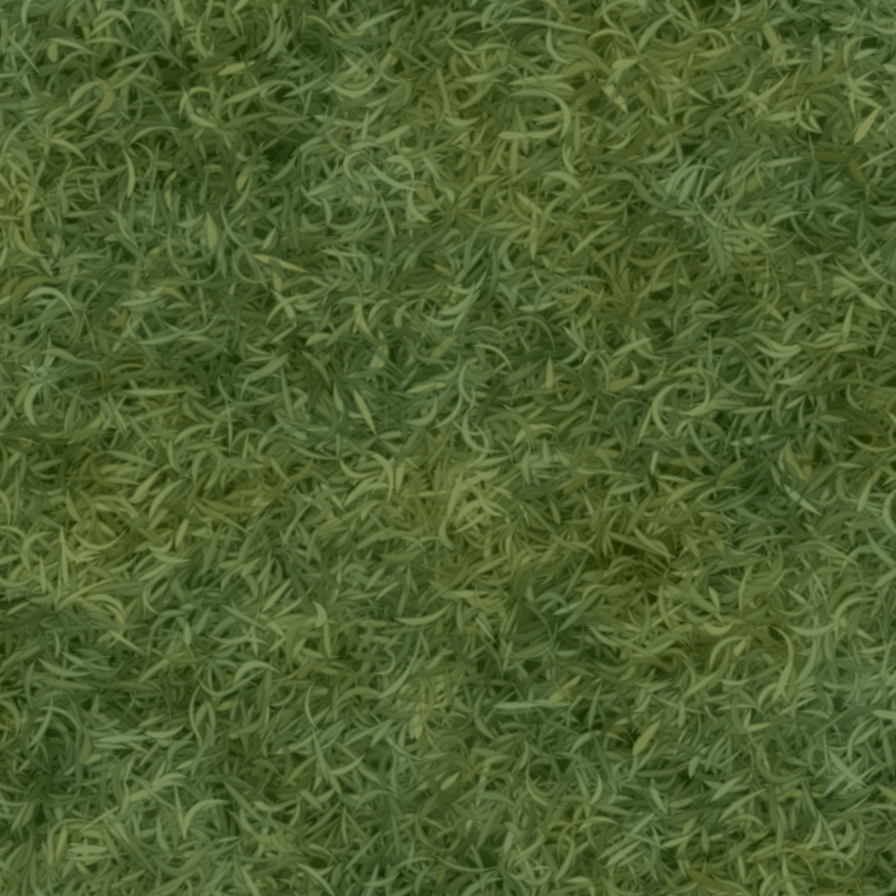
Reproduce this texture procedurally as a Shadertoy shader.

```glsl
// Draws a soft, overgrown lawn: short thin grass blades layered over dark gaps.

#define LAYERS 16          // sheets of blades, painted from bottom to top
#define DENSITY 25.0       // blades per canvas height in each sheet
#define HALF_WIDTH 0.082   // blade half width, in cells
#define SOFTNESS 0.072     // edge blur, in cells
#define BEND 0.75          // strongest curl of a blade
#define SHADOW 0.28        // darkening around each blade
#define TINT 0.45          // strength of the warm and cool patches
#define GAP_TONE 0.08      // brightness of the ground between blades
#define SPREAD 0.60        // brightness spread from blade to blade
#define SWELL 0.15         // brightness spread of the large patches
#define CLUMP 0.19         // brightness spread of the small tufts
#define GAIN 1.28          // overall contrast

const vec3 DARK_GREEN = vec3(0.145, 0.215, 0.045);
const vec3 PALE_GREEN = vec3(0.425, 0.495, 0.295);
const vec3 WARM_SHIFT = vec3(0.050, 0.012, -0.045);

vec4 hash4(vec3 p) {
    vec4 q = fract(p.xyzx * vec4(0.1031, 0.1030, 0.0973, 0.1099));
    q += dot(q, q.wzxy + 33.33);
    return fract((q.xxyz + q.yzzw) * q.zywx);
}

// Broad, irregular swells from layered sines, about -1 to 1
float patches(vec2 p) {
    float sum = 0.0;
    float weight = 0.5;
    for (int i = 0; i < 4; i++) {
        sum += weight * sin(p.x + 1.7 * sin(p.y * 0.8 + 0.6)) * cos(p.y + 1.3 * sin(p.x * 0.7));
        p = mat2(1.28, 1.06, -1.06, 1.28) * p + 2.7;
        weight *= 0.85;
    }
    return sum;
}

// x: signed distance to a curved, tapered blade; y: position across it
vec2 bladeShape(vec2 p, float angle, float halfLength, float bend, float halfWidth) {
    float c = cos(angle);
    float s = sin(angle);
    p = vec2(c * p.x + s * p.y, c * p.y - s * p.x);
    float along = p.x / halfLength;
    float a2 = along * along;
    float across = p.y - bend * halfLength * (a2 - 0.4);
    float slope = 2.0 * bend * along;
    across *= inversesqrt(1.0 + slope * slope);
    float width = halfWidth * (1.0 - 0.4 * along * (1.0 - a2) - a2 * (0.4 + 0.6 * a2));
    return vec2(abs(across) - width, across / halfWidth);
}

// Paints one sheet of blades over paint = (tone, warmth)
vec2 paintSheet(vec2 paint, vec2 uv, float sheet) {
    float height = sheet / float(LAYERS);
    vec2 offset = hash4(vec3(sheet, 7.0, 3.0)).xy * 19.0;
    vec2 p = uv * DENSITY + offset;
    vec2 home = floor(p);

    for (int j = -1; j <= 1; j++)
    for (int i = -1; i <= 1; i++) {
        vec2 cell = home + vec2(i, j);
        vec4 place = hash4(vec3(cell, sheet + 1.0));
        vec4 look = hash4(vec3(cell, sheet + 51.0));
        vec2 root = cell + place.xy;

        // Every direction occurs, with a patchy lean shared by all sheets
        vec2 site = (root - offset) / DENSITY;
        float turn = 2.0 * place.z - 1.0;
        float lean = 0.5 + 0.7 * patches(site * 11.0);
        float angle = lean + 1.57 * turn * sqrt(abs(turn));
        float broad = smoothstep(0.95, 0.99, look.z);
        float halfWidth = HALF_WIDTH * (0.6 + 0.7 * look.w + 0.5 * broad);
        float halfLength = mix(0.34, 0.86, place.w);
        float curl = 2.0 * look.x - 1.0;
        float bend = BEND * curl * abs(curl);
        vec2 blade = bladeShape(p - root, angle, halfLength, bend, halfWidth);

        // Soft shadow, then the blade with one side lit
        paint.x *= 1.0 - SHADOW * smoothstep(0.11, -0.04, blade.x);
        float tone = 0.37 + 0.46 * height + SPREAD * (look.y - 0.5) + 0.10 * broad;
        tone += 0.05 * clamp(blade.y, -1.0, 1.0) + CLUMP * patches(site * 30.0);
        float warmth = 0.8 * (look.z - 0.5) + 0.9 * broad;
        float cover = smoothstep(SOFTNESS, -SOFTNESS, blade.x);
        paint = mix(paint, vec2(tone, warmth), cover * 0.95);
    }
    return paint;
}

void mainImage(out vec4 fragColor, in vec2 fragCoord) {
    vec2 uv = fragCoord / iResolution.y;

    // Ground and grass
    vec2 paint = vec2(GAP_TONE, 0.0);
    for (int i = 0; i < LAYERS; i++) {
        paint = paintSheet(paint, uv, float(i));
    }

    // Large patches of light and hue
    float tone = paint.x + SWELL * patches(uv * 11.0 + 4.0);
    tone = 0.50 + GAIN * (tone - 0.48);
    float warmth = paint.y + 0.9 * patches(uv * 7.0 + 11.0);
    vec3 color = mix(DARK_GREEN, PALE_GREEN, clamp(tone, -0.12, 1.2));
    color += TINT * WARM_SHIFT * clamp(warmth, -1.2, 1.2);
    fragColor = vec4(clamp(color, 0.0, 1.0), 1.0);
}
```
